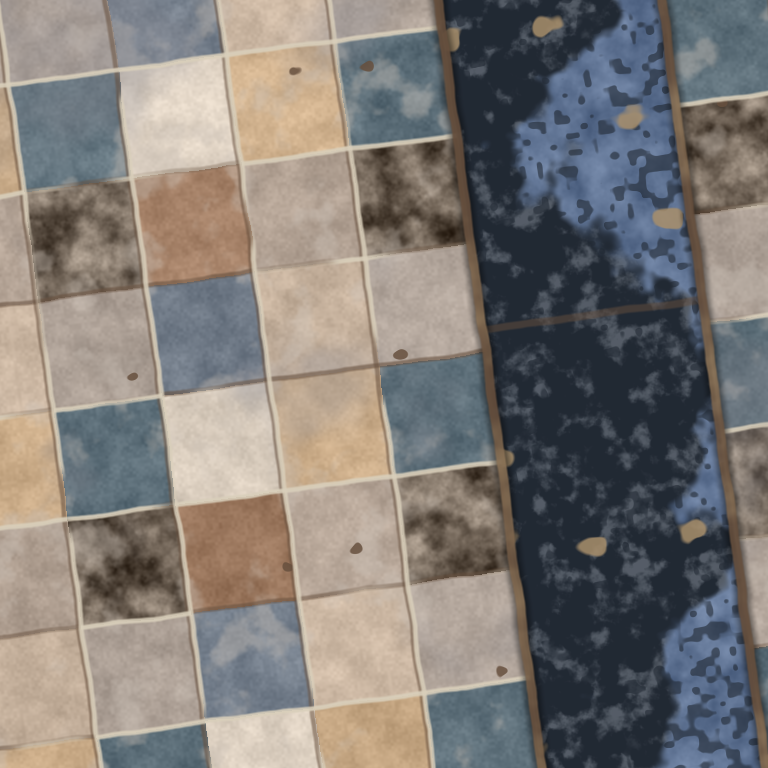
Reproduce this texture procedurally as a three.js fragment shader.

```glsl
// Tilted floor of small worn stone tiles in a 3 x 3 colour repeat, crossed by a dark slate band.
varying vec2 vUv;

const float TILE = 0.1428;                 // tile pitch in canvas units
const float TILT = 0.134;                  // grid rotation in radians
const vec2 ORIGIN = vec2(0.1536, 0.9089);  // one grid corner
const vec2 BAND = vec2(2.98, 5.0);         // band edges, in tiles
const float BAND_SEAM = 2.79;              // joint across the band
const float JOINT = 0.017;                 // half width of a tile joint
const float BAND_JOINT = 0.037;            // half width of the band joints
const float SOFT = 0.018;                  // edge softness, in tiles
const float WOBBLE = 0.035;                // edge irregularity

const vec3 CREAM = vec3(0.87, 0.82, 0.76);
const vec3 BROWN = vec3(0.62, 0.48, 0.38);
const vec3 SLATE = vec3(0.44, 0.48, 0.53);
const vec3 TAN = vec3(0.79, 0.67, 0.53);
const vec3 ROSE = vec3(0.71, 0.645, 0.59);
const vec3 BEIGE = vec3(0.79, 0.71, 0.63);
const vec3 TEAL = vec3(0.36, 0.43, 0.47);
const vec3 UMBER = vec3(0.44, 0.39, 0.34);
const vec3 GREY = vec3(0.68, 0.63, 0.59);
const vec3 GROUT_LIGHT = vec3(0.85, 0.81, 0.73);
const vec3 GROUT_DARK = vec3(0.40, 0.31, 0.24);
const vec3 BAND_DARK = vec3(0.13, 0.16, 0.20);
const vec3 BAND_FLECK = vec3(0.40, 0.43, 0.47);
const vec3 BAND_BLUE = vec3(0.39, 0.47, 0.60);
const vec3 OCHRE = vec3(0.66, 0.56, 0.42);

float hash(vec2 p) {
  vec3 q = fract(p.xyx * 0.1031);
  q += dot(q, q.yzx + 33.33);
  return fract((q.x + q.y) * q.z);
}

float noise(vec2 p) {
  vec2 i = floor(p), f = fract(p);
  f *= f * (3.0 - 2.0 * f);
  return mix(mix(hash(i), hash(i + vec2(1, 0)), f.x),
             mix(hash(i + vec2(0, 1)), hash(i + vec2(1, 1)), f.x), f.y);
}

float fbm(vec2 p) {
  float sum = 0.0, amp = 0.533;
  for (int k = 0; k < 4; k++) {
    sum += amp * noise(p);
    p = mat2(1.6, 1.2, -1.2, 1.6) * p + 7.3;
    amp *= 0.5;
  }
  return sum;
}

// Soft line mask around distance zero
float line(float d, float halfWidth) {
  return 1.0 - smoothstep(halfWidth - SOFT * 0.5, halfWidth + SOFT, abs(d));
}

// Sparse ragged spots, at most one per unit cell
float spots(vec2 p, float chance, vec2 radius) {
  vec2 id = floor(p);
  vec2 centre = 0.3 + 0.4 * vec2(hash(id + 3.1), hash(id + 8.7));
  float d = length((fract(p) - centre) / radius) + 0.9 * (noise(p * 9.0) - 0.5);
  return step(hash(id + 21.4), chance) * (1.0 - smoothstep(0.75, 1.1, d));
}

vec3 pick(float k, vec3 a, vec3 b, vec3 c) {
  return k < 0.5 ? a : (k < 1.5 ? b : c);
}

vec3 tiles(vec2 g, vec2 grain) {
  vec2 id = floor(g), kind = mod(id, 3.0);
  vec3 col = pick(kind.x, pick(kind.y, CREAM, BROWN, SLATE),
                          pick(kind.y, TAN, ROSE, BEIGE),
                          pick(kind.y, TEAL, UMBER, GREY));
  // Stone grain, strongest on the umber tiles, and tile to tile variation
  float rough = kind.x > 1.5 && kind.y > 0.5 && kind.y < 1.5 ? 0.75 : 0.17;
  col += rough * (fbm(grain * 5.0 + id * 4.7) - 0.5) * vec3(1.0, 0.97, 0.93);
  col += 0.05 * (hash(id + 5.5) - 0.5) + 0.05 * (noise(grain * 35.0) - 0.5);
  // Pale scuffs, grey-blue stains and dark pits
  col = mix(col, vec3(0.80, 0.76, 0.72), 0.4 * smoothstep(0.56, 0.75, fbm(grain * 3.0 + 40.0)));
  col = mix(col, vec3(0.55, 0.55, 0.58), 0.35 * smoothstep(0.55, 0.8, fbm(grain * 0.9 + 12.0)));
  col = mix(col, GROUT_DARK, 0.85 * spots(grain * 1.6, 0.1, vec2(0.09, 0.07)));

  // Joints: pale filler that comes and goes, with a brown rim
  vec2 d = fract(g + 0.5) - 0.5, edge = floor(g + 0.5);
  float toneX = noise(vec2(edge.x * 7.0, grain.y * 1.3));
  float toneY = hash(vec2(id.x, edge.y) + 2.0) + (mod(edge.y, 3.0) == 2.0 ? -0.3 : 0.1)
              + 0.4 * (noise(grain * 2.5) - 0.5);
  col = mix(col, GROUT_DARK, 0.55 * line(d.x + 0.025, JOINT));
  col = mix(col, GROUT_DARK, 0.6 * line(d.y + 0.01, JOINT) * (1.0 - smoothstep(0.2, 0.6, toneY)));
  col = mix(col, GROUT_LIGHT, 0.9 * line(d.y, JOINT) * smoothstep(0.3, 0.55, toneY));
  return mix(col, GROUT_LIGHT, 0.85 * line(d.x, JOINT) * smoothstep(0.1, 0.4, toneX));
}

vec3 band(vec2 g) {
  float across = (g.x - BAND.x) / (BAND.y - BAND.x);
  vec3 col = mix(BAND_DARK, BAND_FLECK, 0.75 * smoothstep(0.48, 0.78, fbm(g * 7.0)));
  // Bare blue stone shows at the right side, most at both ends
  float wear = 0.6 * cos(6.2832 * (g.y - 0.9) / 5.6) + 2.0 * (across - 0.72)
             + 2.4 * (fbm(g * 1.5 + 3.0) - 0.5);
  vec3 blue = BAND_BLUE + 0.3 * (fbm(g * 5.0 + 9.0) - 0.5);
  col = mix(col, blue, 0.95 * smoothstep(0.0, 0.3, wear));
  col = mix(col, BAND_DARK, 0.6 * smoothstep(0.62, 0.78, noise(g * 13.0)));
  col = mix(col, GROUT_DARK, 0.5 * line(g.y - BAND_SEAM, 0.03));
  return mix(col, OCHRE, 0.85 * spots(g * 1.1 + 0.3, 0.35, vec2(0.17, 0.1)));
}

void main() {
  vec2 p = (vUv - ORIGIN) / TILE;
  float c = cos(TILT), s = sin(TILT);
  vec2 grid = vec2(p.x * c + p.y * s, p.x * s - p.y * c);  // second axis runs down
  vec2 g = grid + WOBBLE * (vec2(fbm(grid * 3.0), fbm(grid * 3.0 + 30.0)) - 0.5);

  float inBand = smoothstep(BAND.x - SOFT, BAND.x + SOFT, g.x)
               * (1.0 - smoothstep(BAND.y - SOFT, BAND.y + SOFT, g.x));
  vec3 col = mix(tiles(g, grid), band(g), inBand);

  // Earthy joints along the band, darker on the band side
  float d = min(abs(g.x - BAND.x), abs(g.x - BAND.y));
  col *= 1.0 - 0.45 * (1.0 - smoothstep(0.02, 0.12, d));
  vec3 earth = mix(GROUT_DARK, OCHRE, 0.6 * smoothstep(0.4, 0.8, fbm(grid * 2.0 + 17.0)));
  col = mix(col, earth, 0.9 * line(d, BAND_JOINT));
  gl_FragColor = vec4(clamp(col, 0.0, 1.0), 1.0);
}
```
